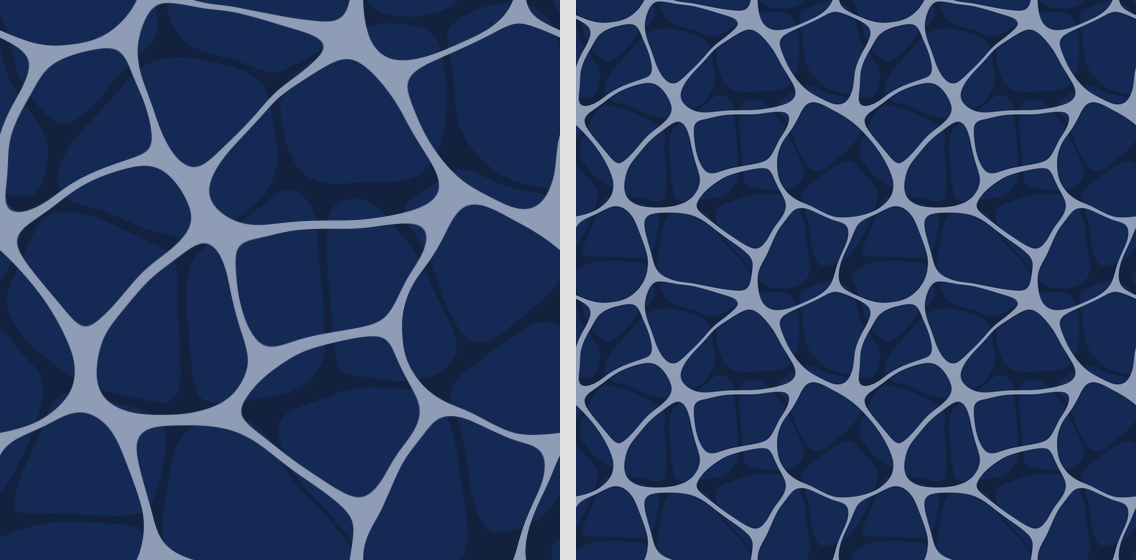
Left: one tile. Right: repeated 2 by 2.
Write a WebGL 1 fragment shader that draws this texture.

```glsl
precision highp float;

// Water caustics: a pale net of rounded cells over a darker net on deep blue.
// Each net is a wrapped Voronoi diagram, bent by wrapped noise; a soft minimum
// of the distances to its borders rounds the cells and swells the junctions.

uniform vec2 u_resolution;

const vec3 WATER_COLOR  = vec3(0.080, 0.160, 0.330);
const vec3 SHADOW_COLOR = vec3(0.070, 0.130, 0.240);
const vec3 LIGHT_COLOR  = vec3(0.560, 0.610, 0.710);

const vec2  NET_GRID      = vec2(4.0, 3.0); // cells across and up, whole numbers
const float JITTER        = 0.82;           // scatter of the cell centres
const float HALF_WIDTH    = 0.0062;         // half the strand width, canvas units
const float WIDTH_VARIETY = 0.45;           // share by which strands swell or thin
const float SHARPNESS     = 50.0;           // higher gives tighter cell corners
const float BEND_PERIOD   = 5.0;            // broad bends per canvas
const float BEND_AMOUNT   = 0.026;
const float RIPPLE_PERIOD = 9.0;            // fine bends per canvas
const float RIPPLE_AMOUNT = 0.008;
const vec2  LIGHT_SEED    = vec2(17.0, 43.0);
const vec2  SHADOW_SEED   = vec2(71.0, 29.0);

vec2 hash2(vec2 p) {
  vec3 q = fract(p.xyx * vec3(0.1031, 0.1030, 0.0973));
  q += dot(q, q.yzx + 33.33);
  return fract((q.xx + q.yz) * q.zy);
}

// Two channels of smooth noise in -1..1 that repeat once per canvas.
vec2 wrappedNoise(vec2 uv, float period, vec2 seed) {
  vec2 p = uv * period;
  vec2 cell = floor(p);
  vec2 f = p - cell;
  f = f * f * f * (f * (f * 6.0 - 15.0) + 10.0);
  vec2 lo = mod(cell, period) + seed;
  vec2 hi = mod(cell + 1.0, period) + seed;
  vec2 bottom = mix(hash2(lo), hash2(vec2(hi.x, lo.y)), f.x);
  vec2 top = mix(hash2(vec2(lo.x, hi.y)), hash2(hi), f.x);
  return mix(bottom, top, f.y) * 2.0 - 1.0;
}

// Centre of a Voronoi cell, in canvas units.
vec2 cellCentre(vec2 cell, vec2 seed) {
  vec2 offset = hash2(mod(cell, NET_GRID) + seed) - 0.5;
  return (cell + 0.5 + JITTER * offset) / NET_GRID;
}

// Soft distance to the nearest cell border, in canvas units.
float borderDistance(vec2 p, vec2 seed) {
  vec2 home = floor(p * NET_GRID);
  vec2 nearestCell = home;
  vec2 nearest = vec2(0.0);
  float best = 1e3;
  for (int j = -2; j <= 2; j++) {
    for (int i = -2; i <= 2; i++) {
      vec2 cell = home + vec2(float(i), float(j));
      vec2 toCentre = cellCentre(cell, seed) - p;
      float d = dot(toCentre, toCentre);
      if (d < best) {
        best = d;
        nearest = toCentre;
        nearestCell = cell;
      }
    }
  }

  float sum = 1e-12;
  for (int j = -2; j <= 2; j++) {
    for (int i = -2; i <= 2; i++) {
      if (i == 0 && j == 0) continue;
      vec2 cell = nearestCell + vec2(float(i), float(j));
      vec2 other = cellCentre(cell, seed) - p;
      float d = dot(0.5 * (nearest + other), normalize(other - nearest));
      sum += exp(-SHARPNESS * d);
    }
  }
  return -log(sum) / SHARPNESS;
}

// Coverage of one net of strands, with edges about a pixel soft.
float net(vec2 uv, vec2 seed) {
  vec2 bend = BEND_AMOUNT * wrappedNoise(uv, BEND_PERIOD, seed + 5.0)
            + RIPPLE_AMOUNT * wrappedNoise(uv, RIPPLE_PERIOD, seed + 23.0);
  float swell = wrappedNoise(uv, BEND_PERIOD, seed + 47.0).x;
  float halfWidth = HALF_WIDTH * (1.0 + WIDTH_VARIETY * swell);
  float soft = 0.75 / min(u_resolution.x, u_resolution.y);
  float d = borderDistance(uv + bend, seed) - halfWidth;
  return 1.0 - smoothstep(-soft, soft, d);
}

void main() {
  vec2 uv = gl_FragCoord.xy / u_resolution;
  vec3 color = mix(WATER_COLOR, SHADOW_COLOR, net(uv, SHADOW_SEED));
  color = mix(color, LIGHT_COLOR, net(uv, LIGHT_SEED));
  gl_FragColor = vec4(color, 1.0);
}
```
